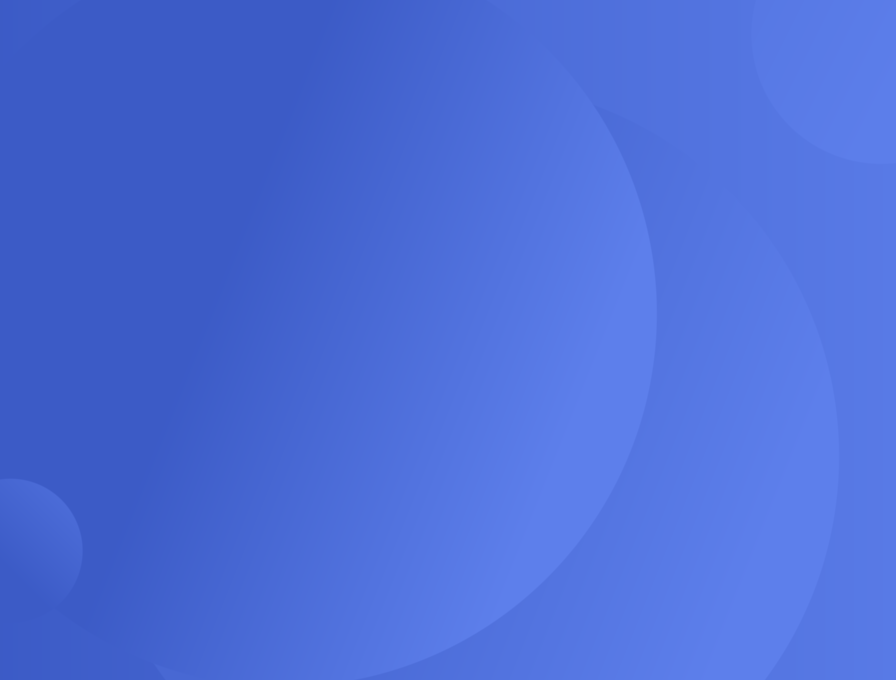
A Shadertoy shader for this background:

```glsl
// Blue backdrop of large overlapping discs, each shaded by a soft linear gradient

const vec3 DEEP_BLUE = vec3(0.235, 0.357, 0.778);
const vec3 SKY_BLUE = vec3(0.365, 0.498, 0.922);

// Gradient position along a direction: 0 at start, 1 at end
float ramp(vec2 offset, vec2 direction, float start, float end) {
    return clamp((dot(offset, normalize(direction)) - start) / (end - start), 0.0, 1.0);
}

// Antialiased coverage of a disc, given the offset from its centre
float disc(vec2 offset, float radius) {
    float pixel = 1.0 / iResolution.y;
    return smoothstep(pixel, -pixel, length(offset) - radius);
}

void mainImage(out vec4 fragColor, in vec2 fragCoord) {
    vec2 p = fragCoord / iResolution.y;
    vec2 fall = vec2(0.93, -0.37);

    // Backdrop brightens from left to right
    float light = 0.86 * fragCoord.x / iResolution.x;

    // Small disc in the upper right corner
    vec2 corner = p - vec2(1.296, 0.950);
    light = mix(light, mix(0.80, 0.97, ramp(corner, vec2(1.0, -0.5), -0.19, 0.05)),
                disc(corner, 0.191));

    // Large rear disc
    vec2 rear = p - vec2(0.684, 0.329);
    light = mix(light, mix(0.35, 1.0, ramp(rear, fall, -0.104, 0.458)), disc(rear, 0.550));

    // Large front disc
    vec2 front = p - vec2(0.417, 0.539);
    light = mix(light, ramp(front, fall, -0.104, 0.458), disc(front, 0.549));

    // Small disc on the left edge, lit from the upper right
    vec2 bead = p - vec2(0.0155, 0.190);
    light = mix(light, 0.46 * ramp(bead, vec2(1.0), -0.02, 0.106), disc(bead, 0.106));

    fragColor = vec4(mix(DEEP_BLUE, SKY_BLUE, light), 1.0);
}
```
